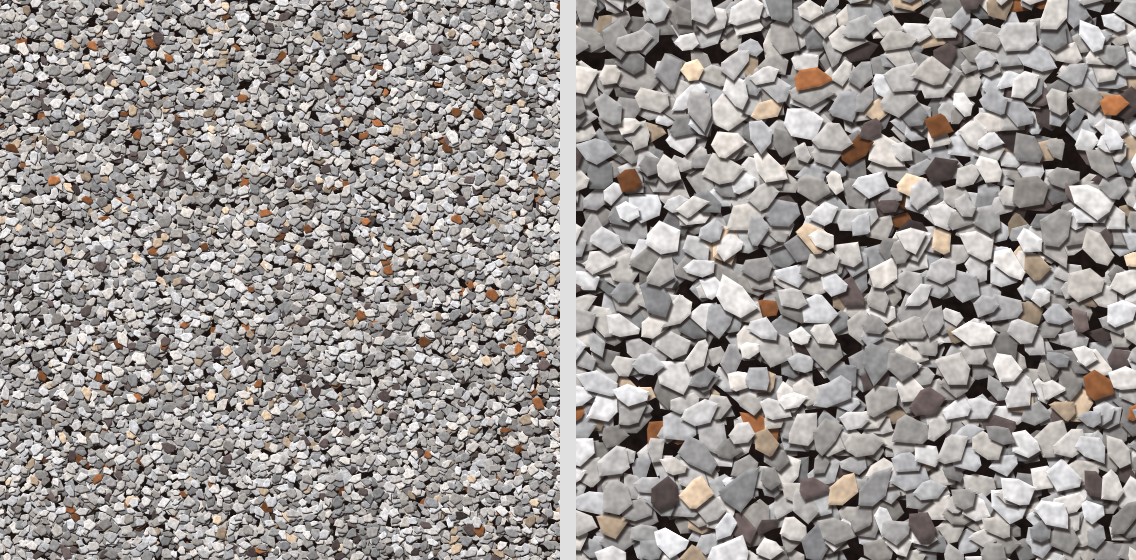
Left: the whole. Right: its middle third, enlarged.
Write a WebGL 2 fragment shader that draws this texture.

```glsl
#version 300 es
precision highp float;

#define GRID 52.0          // stone cells across the canvas
#define LAYERS 4           // heaped layers, lowest first
#define SIDES 6            // cut sides per stone
#define STONE_SIZE 0.41    // mean radius in cells
#define SHADOW_LENGTH 0.14 // in cells
#define SHADOW_DEPTH 0.74
#define BEVEL 0.15         // width of the sloping rim in cells
#define RIM_CONTRAST 0.23
#define GRAIN 0.17         // mottling on stone faces
#define LIGHT_DIR vec2(-0.35, 0.94)
#define GAP_COLOR vec3(0.105, 0.080, 0.075)

uniform vec2 u_resolution;
out vec4 fragColor;

vec3 hash3(vec3 p) {
    p = fract(p * vec3(0.1031, 0.1030, 0.0973));
    p += dot(p, p.yxz + 33.33);
    return fract((p.xxy + p.yxx) * p.zyx);
}

vec2 gradientAt(vec2 cell) {
    float angle = 6.2832 * hash3(vec3(cell, 7.0)).x;
    return vec2(cos(angle), sin(angle));
}

float gradientNoise(vec2 p) {
    vec2 i = floor(p), f = fract(p);
    vec2 u = f * f * f * (f * (f * 6.0 - 15.0) + 10.0);
    vec2 e = vec2(1.0, 0.0);
    float low = mix(dot(gradientAt(i), f), dot(gradientAt(i + e), f - e), u.x);
    float high = mix(dot(gradientAt(i + e.yx), f - e.yx),
                     dot(gradientAt(i + 1.0), f - 1.0), u.x);
    return mix(low, high, u.y);
}

// Grey for most stones, with a few rusty and dark brown ones
vec3 stoneColor(vec3 pick) {
    float tone = mix(0.50, 0.95, pow(pick.x, 0.75));
    vec3 tint = mix(vec3(0.985, 0.985, 1.0), vec3(1.02, 0.985, 0.95), pick.y);
    vec3 color = tone * tint;
    color = mix(color, tone * vec3(1.05, 0.93, 0.80), step(0.94, pick.z));
    color = mix(color, tone * vec3(0.80, 0.52, 0.34), step(0.985, pick.z));
    return mix(color, tone * vec3(0.50, 0.44, 0.43), step(pick.z, 0.035));
}

// Returns signed depth inside the stone, depth inside its shadow, rim lighting
vec3 cutStone(vec2 q, vec2 light, float radius, vec3 seed) {
    float depth = 10.0, shade = 10.0, facing = 0.0;
    for (int k = 0; k < SIDES; k++) {
        vec3 h = hash3(seed + float(k) * vec3(3.7, 5.3, 1.9));
        float angle = (float(k) + 0.75 * h.x) * 6.2832 / float(SIDES);
        vec2 normal = vec2(cos(angle), sin(angle));
        float reach = radius * mix(0.74, 1.18, h.y);
        float inside = reach - dot(normal, q);
        if (inside < depth) {
            depth = inside;
            facing = dot(normal, light);
        }
        shade = min(shade, inside - SHADOW_LENGTH * dot(normal, light));
    }
    return vec3(depth, shade, facing);
}

void main() {
    float extent = min(u_resolution.x, u_resolution.y);
    vec2 p = gl_FragCoord.xy / extent * GRID;
    float soft = 0.75 * GRID / extent;

    // Fine mottling shared by all faces
    float grain = gradientNoise(p * 3.1) + 0.6 * gradientNoise(p * 6.7 + 40.0);
    vec3 color = GAP_COLOR * (1.0 + 0.5 * grain);

    for (int layer = 0; layer < LAYERS; layer++) {
        float level = float(layer);
        vec2 shifted = p + level * vec2(17.37, 9.61);
        vec2 home = floor(shifted);
        float lift = mix(0.86, 1.0, level / float(LAYERS - 1));

        // Paint neighbouring stones in a fixed order, shadow before body
        for (int n = 0; n < 9; n++) {
            vec2 cell = home + vec2(n % 3 - 1, n / 3 - 1);
            vec3 place = hash3(vec3(cell, 11.0 + level * 13.0));
            vec2 offset = shifted - cell - 0.5 - 0.9 * (place.xy - 0.5);
            if (dot(offset, offset) > 1.0) continue;

            // Flattened shape, turned mostly sideways
            vec3 form = hash3(vec3(cell + 71.0, 29.0 + level * 5.0));
            float turn = 1.7 * (form.x + form.y - 1.0);
            mat2 spin = mat2(cos(turn), -sin(turn), sin(turn), cos(turn));
            vec2 squash = vec2(0.88, mix(1.0, 1.45, form.z));
            float radius = STONE_SIZE * mix(0.72, 1.24, place.z);
            vec3 stone = cutStone(spin * offset * squash, spin * LIGHT_DIR,
                                  radius, vec3(cell, 53.0 + level * 17.0));

            float shadow = smoothstep(-0.05, 0.06, stone.y);
            color = mix(color, GAP_COLOR, SHADOW_DEPTH * shadow);

            vec3 body = stoneColor(hash3(vec3(cell + 31.0, 97.0 + level)));
            float rim = 1.0 - clamp(stone.x / BEVEL, 0.0, 1.0);
            body *= lift * (1.0 + RIM_CONTRAST * rim * stone.z + GRAIN * grain);
            color = mix(color, body, smoothstep(-soft, soft, stone.x));
        }
    }
    fragColor = vec4(clamp(color, 0.0, 1.0), 1.0);
}
```
